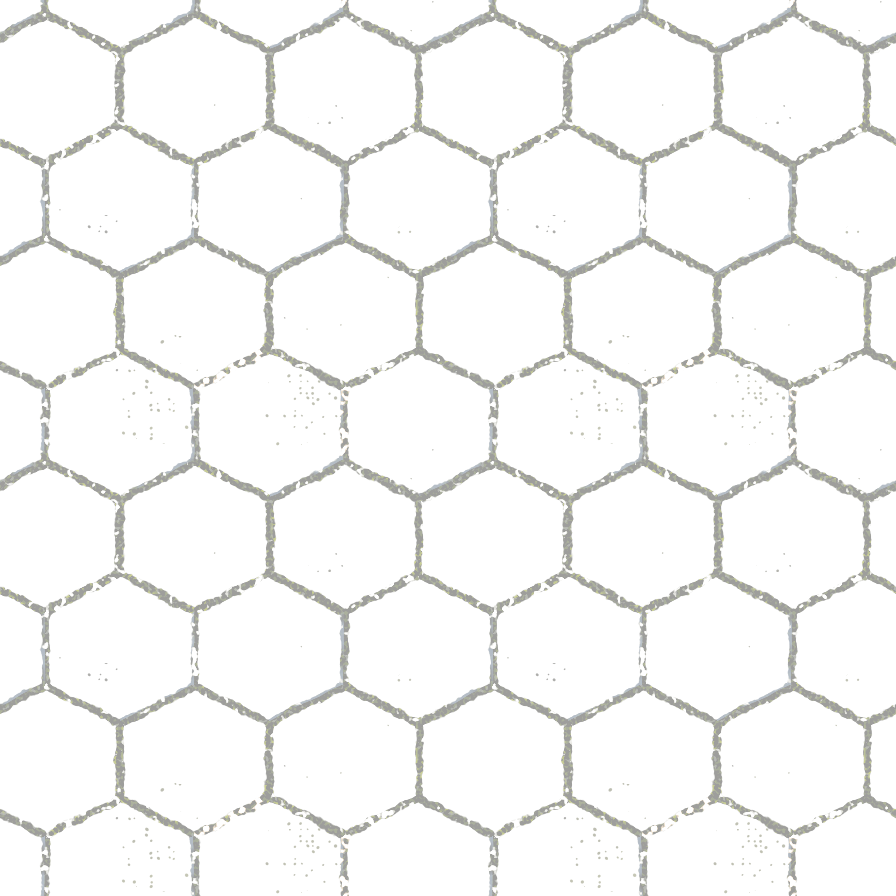
A WebGL 2 fragment shader for this pattern:

```glsl
#version 300 es
precision highp float;
// White hexagonal tiles, six across and eight rows, parted by worn grey joints.
// Each point finds its hexagon and nearest edge; wrapped gradient noise roughens,
// chips and stains the joints. The wear repeats every three columns and four rows.
uniform vec2 u_resolution;
out vec4 fragColor;

const float PERIOD = 3.0; // wear period, in tile widths

vec3 hash3(vec2 cell) {
    uvec3 v = uvec3(uvec2(ivec2(cell)), 17u) * 1664525u + 1013904223u;
    v.x += v.y * v.z; v.y += v.z * v.x; v.z += v.x * v.y;
    v ^= v >> 16u;
    v.x += v.y * v.z; v.y += v.z * v.x; v.z += v.x * v.y;
    return vec3(v >> 8u) / 16777216.0;
}

float corner(vec2 cell, vec2 offset, float wrap) {
    float angle = 6.2832 * hash3(mod(cell, wrap)).x;
    return dot(vec2(cos(angle), sin(angle)), offset);
}

// Gradient noise that wraps after PERIOD tile widths, about -0.7 to 0.7
float noise(vec2 p, float frequency) {
    float wrap = PERIOD * frequency;
    p *= frequency;
    vec2 i = floor(p), f = p - i, e = vec2(1, 0);
    vec2 u = f * f * f * (f * (f * 6.0 - 15.0) + 10.0);
    return mix(mix(corner(i, f, wrap), corner(i + e.xy, f - e.xy, wrap), u.x),
               mix(corner(i + e.yx, f - e.yx, wrap), corner(i + 1.0, f - 1.0, wrap), u.x), u.y);
}

// Distances to the upright and the sloping edges of a hexagon one unit wide and high
vec2 edgeDistances(vec2 q) {
    q = abs(q);
    return vec2(0.5 - q.x, (1.0 - q.x - 2.0 * q.y) * 0.4472);
}

// Small scattered grains; density is the share of grid cells that hold one
float grains(vec2 p, float density, float blur) {
    vec2 g = p * 26.0, cell = floor(g);
    vec3 h = hash3(mod(cell, PERIOD * 26.0) + 200.0);
    float radius = mix(0.1, 0.3, fract(h.x * 37.0));
    vec2 d = g - cell - mix(vec2(0.32), vec2(0.68), h.yz);
    d.x += 0.5 * d.y * (h.y - 0.5);
    return step(h.x, density) * smoothstep(blur, -blur, length(d) - radius);
}

void main() {
    vec2 p = gl_FragCoord.xy / u_resolution * 6.0 - vec2(0.805, 0.156);
    float px = 6.0 / min(u_resolution.x, u_resolution.y);

    // Bend the joints slightly, then pick the hexagon from two interleaved lattices
    vec2 bent = p + 0.016 * vec2(noise(p, 7.0), noise(p + 1.0, 7.0));
    vec2 pitch = vec2(1.0, 1.5), halfPitch = 0.5 * pitch;
    vec2 center = floor(bent / pitch + 0.5) * pitch;
    vec2 other = floor((bent - halfPitch) / pitch + 0.5) * pitch + halfPitch;
    vec2 d = edgeDistances(bent - center), dOther = edgeDistances(bent - other);
    if (min(dOther.x, dOther.y) > min(d.x, d.y)) { center = other; d = dOther; }
    vec2 q = bent - center;

    // Nearest edge: its number, kind and signed distance (positive right or above)
    bool upright = d.x < d.y;
    vec2 middle = upright ? vec2(0.5 * sign(q.x), 0.0) : vec2(0.25, 0.375) * sign(q);
    vec2 id = floor(mod(floor((center + middle) / vec2(0.25, 0.375) + 0.5) + 0.5, vec2(12, 8)));
    float kind = mod(id.y, 4.0);
    bool rising = !upright && q.x * q.y < 0.0;
    bool thin = upright && kind < 0.5;
    bool chipped = rising && kind < 1.5;
    bool shaded = rising && !chipped;
    bool ruined = (thin || chipped) && id.y < 1.5 && abs(id.x - 4.5) < 2.0;
    vec3 vary = hash3(id + 60.0);
    float side = upright ? -sign(q.x) : -sign(q.y);
    float s = min(d.x, d.y) * side;

    // Joint outline, swollen a little where three edges meet
    float coarse = noise(p, 13.0), fine = noise(p, 34.0), grit = noise(p + 1.0, 44.0);
    float width = (thin ? 0.024 : shaded ? 0.029 : 0.0255) + 0.005 * (vary.x - 0.5);
    width += 0.008 * smoothstep(0.07, 0.0, abs(d.x - d.y) + min(d.x, d.y));
    float edge = abs(s - 0.006 * (vary.y - 0.5)) - width + 0.016 * coarse + 0.009 * fine;
    float joint = smoothstep(px * 0.7, -px * 0.7, edge);

    // Grey cement with olive, pale and yellow flecks, and a cool strip on one side
    vec3 cement = mix(vec3(0.62, 0.62, 0.61), vec3(0.67, 0.69, 0.62), smoothstep(0.0, 0.3, grit));
    cement = mix(cement, vec3(0.74, 0.75, 0.73), 0.8 * smoothstep(0.2, 0.4, fine));
    float rim = smoothstep(-0.022, -0.004, edge);
    float mossy = (thin || shaded ? 0.35 : 0.8) * smoothstep(-0.2, 0.2, noise(p + 2.0, 5.0));
    cement = mix(cement, vec3(0.82, 0.84, 0.57), mossy * rim * smoothstep(0.05, 0.25, grit));
    float strip = thin ? smoothstep(-0.003, -0.009, s) : shaded ? smoothstep(0.012, 0.018, s) : 0.0;
    cement = mix(cement, vec3(0.73, 0.77, 0.82), 0.8 * strip * smoothstep(-0.25, 0.1, noise(p, 6.0)));

    // Chips open to white through a cream border
    float wear = ruined ? 0.15 : chipped ? 0.09 : thin ? -0.05 : -0.16;
    float chip = noise(p + 1.0, 19.0) + 0.4 * fine + wear + 0.06 * (vary.z - 0.5);
    vec3 cream = ruined ? vec3(0.91, 0.86, 0.79) : vec3(0.89, 0.89, 0.87);
    cement = mix(cement, cream, smoothstep(0.16, 0.23, chip));
    cement = mix(cement, vec3(1.0), smoothstep(0.24, 0.32, chip));

    // White tile with a faint fringe along the joint
    vec3 color = mix(vec3(1.0), vec3(0.89, 0.89, 0.87),
                     0.7 * smoothstep(0.007, 0.0, edge) * smoothstep(-0.1, 0.2, grit));

    // Grains: broad drifts on two tiles, small clusters on some others
    vec2 tile = mod(center + 0.1, PERIOD);
    bool dirty = tile.y < 0.5 && tile.x < 1.5;
    vec2 drift = q - (dirty ? vec2(0.26, 0.14) : vec2(-0.11, -0.2));
    float littered = step(0.45, hash3(floor(tile * 4.0) + 90.0).x);
    float density = dirty ? 0.26 * exp(-16.0 * dot(drift, drift))
                          : 0.3 * littered * exp(-170.0 * dot(drift, drift));
    float grain = grains(p, density + 0.002, px * 18.0);
    color = mix(color, mix(vec3(0.62, 0.62, 0.61), vec3(0.81, 0.82, 0.69), vary.y * 0.6), 0.85 * grain);

    fragColor = vec4(mix(color, cement, joint), 1.0);
}
```
